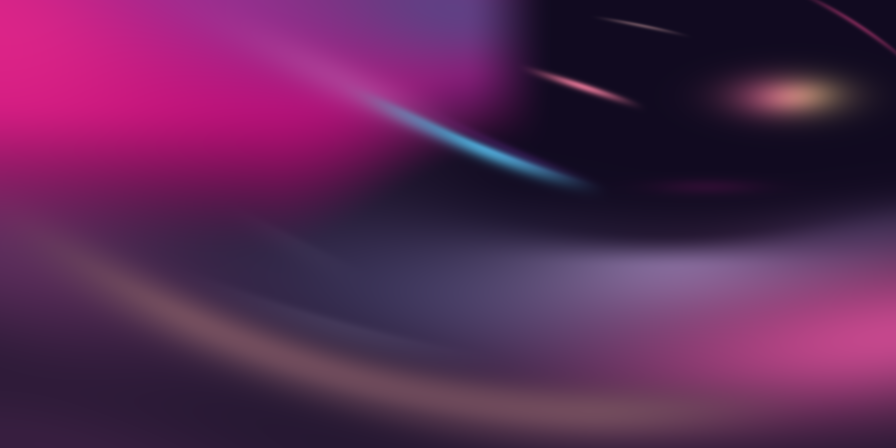
Give the GLSL for this background, as a WebGL 1 fragment shader.

```glsl
precision highp float;

uniform vec2 u_resolution;

#define INK vec3(0.125, 0.085, 0.180)
#define NIGHT vec3(0.065, 0.040, 0.125)
#define PLUM vec3(0.380, 0.180, 0.370)
#define SLATE vec3(0.235, 0.215, 0.365)
#define LAVENDER vec3(0.510, 0.450, 0.630)
#define ROSE vec3(0.770, 0.280, 0.550)
#define BRONZE vec3(0.460, 0.310, 0.370)
#define MAGENTA vec3(0.720, 0.040, 0.450)
#define HOT_PINK vec3(0.870, 0.140, 0.530)
#define INDIGO vec3(0.360, 0.260, 0.520)
#define CYAN vec3(0.300, 0.650, 0.820)
#define GRAIN 0.12

// Gradient noise
vec2 gradientAt(vec2 cell) {
    float h = fract(sin(dot(cell, vec2(127.1, 311.7))) * 4375.85);
    return vec2(cos(6.2832 * h), sin(6.2832 * h));
}

float gradientNoise(vec2 p) {
    vec2 i = floor(p), f = fract(p);
    vec2 u = f * f * f * (f * (f * 6.0 - 15.0) + 10.0);
    vec2 e = vec2(1.0, 0.0);
    float low = mix(dot(gradientAt(i), f), dot(gradientAt(i + e), f - e), u.x);
    float high = mix(dot(gradientAt(i + e.yx), f - e.yx),
                     dot(gradientAt(i + e.xx), f - e.xx), u.x);
    return mix(low, high, u.y);
}

// Soft elliptical light, tilted by an angle
float glow(vec2 p, vec2 center, vec2 radius, float angle) {
    vec2 q = p - center;
    float c = cos(angle), s = sin(angle);
    q = vec2(c * q.x + s * q.y, c * q.y - s * q.x) / radius;
    return exp(-dot(q, q));
}

// Tapered curved line; softness widens its lower side
float streak(vec2 p, vec2 center, vec2 bend, float reach, float width, float softness) {
    vec2 q = p - center;
    float slope = bend.x + 2.0 * bend.y * q.x;
    float d = (q.y - q.x * (bend.x + bend.y * q.x)) / sqrt(1.0 + slope * slope);
    d /= d > 0.0 ? width : width * softness;
    return exp(-d * d) * smoothstep(1.0, 0.0, abs(q.x) / reach);
}

// Dark ground with broad hazes
vec3 ground(vec2 p) {
    float night = smoothstep(0.4, 0.6, p.y) * smoothstep(0.75, 1.2, p.x);
    vec3 col = mix(INK, NIGHT, night);
    col = mix(col, PLUM, 0.95 * glow(p, vec2(0.0, 0.47), vec2(0.5, 0.22), -0.3));
    col = mix(col, PLUM, 0.35 * glow(p, vec2(0.1, 0.0), vec2(0.6, 0.12), -0.2));
    return mix(col, SLATE, 0.9 * glow(p, vec2(1.05, 0.33), vec2(0.55, 0.16), -0.15));
}

// Sweeping lower bands
vec3 sweep(vec3 col, vec2 p) {
    float x = p.x - 1.5;
    float rim = 0.455 + 0.2 * x * x;
    float feather = 0.025 + 0.12 * x * x;
    float below = 1.0 - smoothstep(-feather - 0.03, feather, p.y - rim);
    col = mix(col, LAVENDER, below * glow(p, vec2(1.56, 0.41), vec2(0.42, 0.14), 0.08));
    col = mix(col, SLATE, 0.6 * glow(p, vec2(1.95, 0.47), vec2(0.3, 0.07), 0.15));
    col = mix(col, ROSE, glow(p, vec2(2.0, 0.25), vec2(0.65, 0.165), 0.12));

    float t = p.x - 1.35;
    float curve = t < 0.0 ? 0.24 : 0.08;
    float slope = 2.0 * curve * t;
    float d = (p.y - 0.083 - curve * t * t) / sqrt(1.0 + slope * slope);
    float across = d / (d > 0.0 ? 0.05 : 0.065);
    float ends = smoothstep(-0.1, 0.45, p.x) * (1.0 - smoothstep(1.3, 1.9, p.x));
    float flow = 1.0 + GRAIN * gradientNoise(vec2(p.x * 1.5, d * 24.0));
    col = mix(col, BRONZE, 0.92 * ends * flow * exp(-across * across));

    // Faint inner arcs
    col += 0.06 * streak(p, vec2(0.75, 0.275), vec2(-0.28, 0.15), 0.4, 0.014, 3.0);
    col += 0.025 * streak(p, vec2(0.66, 0.46), vec2(-0.5, 0.1), 0.18, 0.012, 3.0);
    return col;
}

// Vivid upper left veil
vec3 veil(vec3 col, vec2 p) {
    float turn = smoothstep(0.6, 1.12, p.x);
    float lift = smoothstep(mix(0.42, 0.65, turn), mix(0.78, 0.85, turn), p.y);
    float side = 1.0 - smoothstep(1.03, 1.24, p.x);
    vec3 tint = mix(MAGENTA, HOT_PINK, glow(p, vec2(0.0, 0.95), vec2(0.45, 0.35), 0.0));
    tint = mix(tint, vec3(0.62, 0.18, 0.58), 0.85 * glow(p, vec2(0.5, 1.02), vec2(0.4, 0.18), -0.3));
    tint = mix(tint, INDIGO, 0.95 * glow(p, vec2(1.02, 0.98), vec2(0.42, 0.17), -0.2));
    tint = mix(tint, vec3(0.48, 0.1, 0.45), 0.7 * glow(p, vec2(1.06, 0.79), vec2(0.2, 0.08), 0.3));
    tint = mix(tint, vec3(0.7, 0.32, 0.64), 0.6 * glow(p, vec2(0.8, 0.8), vec2(0.25, 0.045), -0.45));
    return mix(col, tint, lift * side);
}

// Bright streaks and the warm ember
vec3 sparks(vec3 col, vec2 p) {
    vec2 bend = vec2(-0.42, 0.25);
    col = mix(col, LAVENDER, 0.6 * streak(p, vec2(0.9, 0.745), bend, 0.16, 0.014, 1.6));
    col = mix(col, CYAN, 0.95 * streak(p, vec2(1.08, 0.667), vec2(-0.4, 0.25), 0.29, 0.011, 1.9));
    col += vec3(0.10, 0.04, 0.14) * streak(p, vec2(1.14, 0.665), bend, 0.22, 0.01, 1.5);
    col += vec3(0.75, 0.38, 0.42) * streak(p, vec2(1.3, 0.807), vec2(-0.32, -0.1), 0.15, 0.008, 1.2);
    col += vec3(0.32, 0.25, 0.22) * streak(p, vec2(1.432, 0.943), vec2(-0.2, -0.2), 0.12, 0.004, 1.2);
    col += vec3(0.36, 0.10, 0.18) * streak(p, vec2(1.914, 0.945), vec2(-0.65, -0.8), 0.17, 0.005, 1.2);
    col += vec3(0.10, 0.01, 0.06) * glow(p, vec2(1.58, 0.583), vec2(0.12, 0.018), 0.0);

    vec3 ember = mix(vec3(0.7, 0.32, 0.38), vec3(0.6, 0.5, 0.28), smoothstep(1.65, 1.88, p.x));
    col += 0.75 * ember * glow(p, vec2(1.76, 0.785), vec2(0.13, 0.05), 0.0);
    col += 0.3 * ember * glow(p, vec2(1.78, 0.785), vec2(0.08, 0.032), 0.1);
    return col;
}

void main() {
    vec2 p = gl_FragCoord.xy / u_resolution * vec2(2.0, 1.0);
    vec3 col = sweep(ground(p), p);
    col = sparks(veil(col, p), p);
    gl_FragColor = vec4(clamp(col, 0.0, 1.0), 1.0);
}
```
